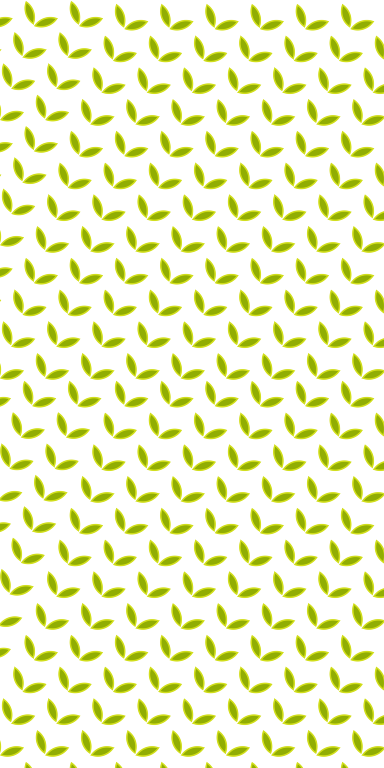
A Shadertoy shader for this pattern:

```glsl
// Staggered rows of two-leaf sprouts, each leaf a rimmed vesica between two points.
// Rows step left by a quarter pitch in blocks of twelve; the leftmost
// diagonals of each block drift slightly upward. The canvas is 768 units high.

// Signed distance to a pointed leaf from a to b with the given half width.
float leafDistance(vec2 p, vec2 a, vec2 b, float halfWidth) {
    float halfLength = 0.5 * length(b - a);
    vec2 axis = (b - a) / (2.0 * halfLength);
    vec2 q = p - 0.5 * (a + b);
    q = abs(vec2(dot(q, vec2(-axis.y, axis.x)), dot(q, axis)));
    float offset = 0.5 * (halfLength * halfLength / halfWidth - halfWidth);
    bool nearTip = halfLength * q.x < offset * (q.y - halfLength);
    return nearTip ? length(q - vec2(0.0, halfLength))
                   : length(q + vec2(offset, 0.0)) - offset - halfWidth;
}

// Upright leaf and sideways leaf, y pointing down.
float sproutDistance(vec2 p) {
    float upright = leafDistance(p, vec2(0.3, 0.4), vec2(8.0, 24.2), 4.6);
    float sideways = leafDistance(p, vec2(8.3, 25.6), vec2(32.2, 17.8), 4.6);
    return min(upright, sideways);
}

// Nearest sprout among neighbouring rows and columns.
float patternDistance(vec2 p) {
    const vec2 pitch = vec2(45.2, 31.75);
    float nearest = 1e3;
    float baseRow = floor((p.y - 3.5) / pitch.y);
    for (int i = -1; i <= 1; i++) {
        float row = baseRow + float(i);
        float block = clamp(floor(row / 12.0), 0.0, 1.0);
        float step12 = row - 12.0 * block;
        vec2 start = vec2(116.0 - 0.25 * pitch.x * step12,
                          3.5 + pitch.y * row - 4.0 * block);
        float baseColumn = floor((p.x - start.x) / pitch.x);
        for (int j = -1; j <= 1; j++) {
            float column = baseColumn + float(j);
            vec2 origin = start + vec2(pitch.x * column, 0.0);
            // Drift of the diagonals left of the block's first full column
            if (column < 0.0) {
                origin -= mix(vec2(0.0, 3.0 + 0.45 * step12),
                              vec2(1.7, 0.4 * step12), block);
            }
            nearest = min(nearest, sproutDistance(p - origin));
        }
    }
    return nearest;
}

void mainImage(out vec4 fragColor, in vec2 fragCoord) {
    float unit = 768.0 / iResolution.y;
    vec2 p = vec2(fragCoord.x, iResolution.y - fragCoord.y) * unit;
    float d = patternDistance(p);

    // White ground, lime rim, olive-green centre
    float soft = 0.6 * unit;
    vec3 color = vec3(1.0);
    color = mix(color, vec3(0.82, 0.87, 0.11), smoothstep(soft, -soft, d));
    color = mix(color, vec3(0.57, 0.68, 0.01), smoothstep(soft, -soft, d + 1.5));
    fragColor = vec4(color, 1.0);
}
```
